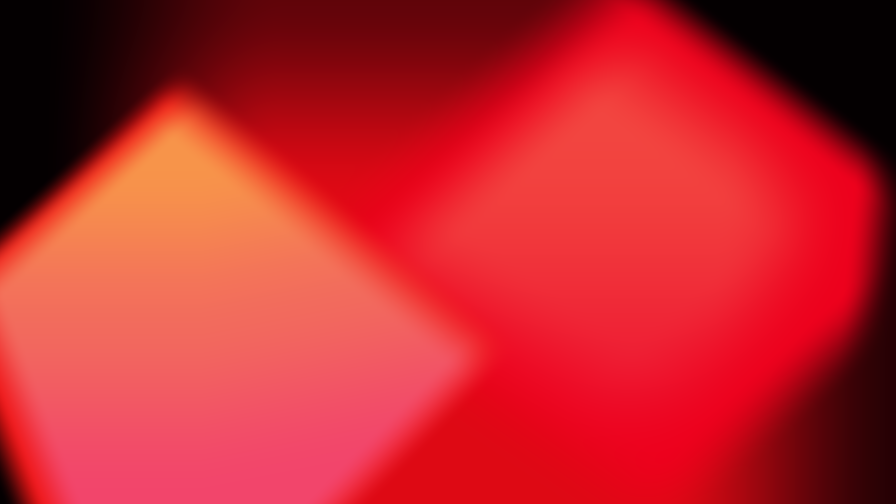
Reproduce this background procedurally as a WebGL 1 fragment shader.

```glsl
precision highp float;

uniform vec2 u_resolution;

#define BLACK vec3(0.015, 0.0, 0.005)
#define HAZE_RED vec3(0.87, 0.035, 0.08)
#define HALO_RED vec3(0.93, 0.0, 0.11)
#define FRINGE_RED vec3(0.94, 0.08, 0.08)
#define CORE_LOW vec3(0.93, 0.08, 0.19)
#define CORE_HIGH vec3(0.95, 0.27, 0.25)
#define PINK vec3(0.95, 0.27, 0.42)
#define CORAL vec3(0.95, 0.43, 0.36)
#define ORANGE vec3(0.97, 0.58, 0.29)

// Signed distance to the line from a to b, positive on its left.
float side(vec2 p, vec2 a, vec2 b) {
  vec2 along = normalize(b - a);
  vec2 q = p - a;
  return along.x * q.y - along.y * q.x;
}

// Soft intersection of four half planes, each with its own blur range.
float cover(vec4 d, vec4 outer, vec4 inner) {
  vec4 s = smoothstep(outer, inner, d);
  return s.x * s.y * s.z * s.w;
}

// Dim red haze, fading out to the corners.
vec3 haze(vec2 p, float upperRight) {
  float level = mix(1.0, 0.42, smoothstep(0.6, 1.02, p.y));
  level *= smoothstep(0.08, 0.56, p.x);
  level *= 1.0 - 0.85 * smoothstep(1.3, 1.8, p.x);
  level *= smoothstep(-0.06, 0.06, upperRight);
  return mix(BLACK, HAZE_RED, level);
}

void main() {
  vec2 p = gl_FragCoord.xy / u_resolution.y;

  // Right shape: upper left, lower left, lower right, upper right edges.
  vec4 far = vec4(
    side(p, vec2(1.20, 0.965), vec2(0.74, 0.55)),
    side(p, vec2(0.98, 0.27), vec2(1.33, 0.03)),
    side(p, vec2(1.33, 0.03), vec2(1.725, 0.375)),
    side(p, vec2(1.76, 0.653), vec2(1.30, 1.0)));
  float farRight = side(p, vec2(1.725, 0.375), vec2(1.755, 0.653));

  float halo = cover(far, vec4(-0.12, -0.15, -0.08, -0.05), vec4(0.06, 0.06, 0.07, 0.06));
  halo *= smoothstep(-0.05, 0.06, farRight);
  float core = cover(far, vec4(-0.03, -0.08, 0.0, 0.0), vec4(0.14, 0.2, 0.27, 0.25));
  core *= smoothstep(0.0, 0.32, farRight);

  vec3 color = haze(p, far.w);
  color = mix(color, HALO_RED, halo);
  color = mix(color, mix(CORE_LOW, CORE_HIGH, smoothstep(0.1, 0.75, p.y)), core);

  // Left shape: upper left, lower left, lower right, upper right edges.
  vec2 top = vec2(0.347, 0.83);
  vec2 corner = vec2(0.984, 0.306);
  vec4 near = vec4(
    side(p, top, vec2(0.0, 0.514)),
    side(p, vec2(-0.03, 0.24), vec2(0.08, -0.05)),
    side(p, vec2(0.683, 0.0), corner),
    side(p, corner, top));

  float fringe = cover(near, vec4(-0.035, -0.05, -0.04, -0.05), vec4(0.03, 0.03, 0.04, 0.05));
  float body = cover(near, vec4(-0.01, 0.0, -0.04, -0.04), vec4(0.08, 0.1, 0.06, 0.09));

  // Pink below, coral in the middle, orange at the top left.
  float height = p.y - 0.2 * max(p.x - 0.4, 0.0);
  vec3 glow = mix(PINK, CORAL, smoothstep(0.0, 0.42, height));
  glow = mix(glow, ORANGE, smoothstep(0.35, 0.68, height));

  color = mix(color, FRINGE_RED, fringe);
  color = mix(color, glow, body);
  gl_FragColor = vec4(color, 1.0);
}
```
